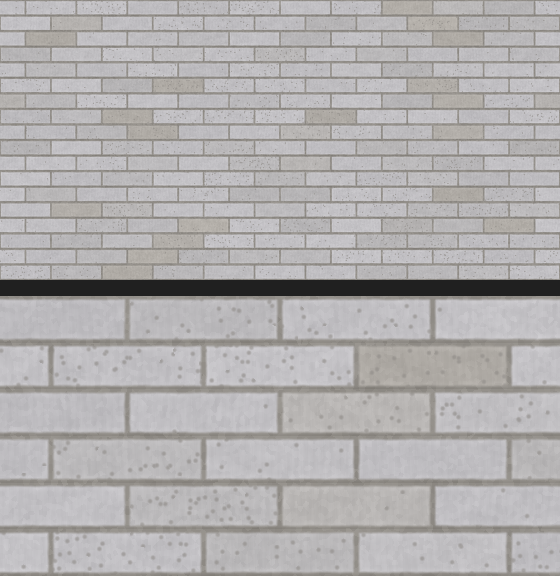
Top: the whole. Bottom: its middle third, enlarged.
A Shadertoy shader for this texture:

```glsl
const vec2 BRICK_COUNT = vec2(11.0, 18.0);
const vec2 CANVAS = vec2(2.0, 1.0);
const vec2 HALF_JOINT = vec2(0.0032, 0.0043);

const vec3 COOL_BRICK = vec3(0.752, 0.746, 0.760);
const vec3 GREY_BRICK = vec3(0.712, 0.705, 0.708);
const vec3 WARM_BRICK = vec3(0.692, 0.675, 0.652);
const vec3 MORTAR = vec3(0.575, 0.560, 0.538);
const vec3 PIT = vec3(0.560, 0.545, 0.530);

float hash(vec2 p, float seed) {
    vec3 q = fract(vec3(p.xyx + seed * 7.31) * vec3(0.1031, 0.1030, 0.0973));
    q += dot(q, q.yzx + 33.33);
    return fract((q.x + q.y) * q.z);
}

// Distance to the nearest scattered point, and that point's random value
vec2 cellular(vec2 p, float seed) {
    vec2 cell = floor(p);
    vec2 nearest = vec2(9.0, 0.0);
    for (int y = -1; y <= 1; y++) {
        for (int x = -1; x <= 1; x++) {
            vec2 id = cell + vec2(x, y);
            vec2 point = id + vec2(hash(id, seed), hash(id, seed + 1.0));
            float d = length(p - point);
            if (d < nearest.x) nearest = vec2(d, hash(id, seed + 2.0));
        }
    }
    return nearest;
}

float layeredSines(vec2 p, float phase) {
    float sum = 0.0;
    float weight = 0.5;
    for (int i = 0; i < 4; i++) {
        sum += weight * sin(p.x + phase + 1.7 * sin(p.y + phase));
        p = mat2(1.5, 1.1, -1.1, 1.5) * p;
        phase += 2.4;
        weight *= 0.6;
    }
    return sum;
}

float boxDistance(vec2 p, vec2 halfSize, float corner) {
    vec2 q = abs(p) - halfSize + corner;
    return length(max(q, 0.0)) + min(max(q.x, q.y), 0.0) - corner;
}

// Base colour of one brick: mostly cool, some grey, a few warm
vec3 brickTint(vec2 id) {
    float kind = hash(id, 3.0);
    vec3 tint = mix(COOL_BRICK, GREY_BRICK, 0.8 * smoothstep(0.45, 0.85, kind));
    tint = mix(tint, WARM_BRICK, smoothstep(0.87, 0.95, kind));
    return tint + 0.032 * (hash(id, 5.0) - 0.5);
}

vec3 brickSurface(vec2 p, vec2 id) {
    float phase = 40.0 * hash(id, 8.0);
    float roughness = hash(id, 11.0);
    vec3 color = brickTint(id);

    // Cloudy wear, vertical brush marks and fine grain
    color += 0.014 * layeredSines(p * vec2(55.0, 90.0), phase);
    color += 0.010 * layeredSines(p * vec2(620.0, 45.0), phase);
    color += 0.030 * (cellular(p * 170.0, 13.0).y - 0.5);

    // Scattered pits, denser on rougher bricks
    vec2 pit = cellular(p * 95.0, 17.0);
    float present = step(1.0 - 0.38 * roughness * roughness, pit.y);
    float hole = 1.0 - smoothstep(0.08, 0.38, pit.x);
    return mix(color, PIT, 0.6 * present * hole);
}

vec3 mortarSurface(vec2 p) {
    float grain = cellular(p * 150.0, 23.0).y - 0.5;
    return MORTAR + 0.05 * grain + 0.018 * layeredSines(p * 24.0, 2.0);
}

void mainImage(out vec4 fragColor, in vec2 fragCoord) {
    vec2 p = fragCoord / iResolution.xy * CANVAS;
    float soft = max(0.0022, 0.7 / iResolution.y);

    // Running bond: every other course shifts by half a brick
    vec2 grid = p / CANVAS * BRICK_COUNT;
    float row = floor(grid.y);
    grid.x += 0.5 * mod(row, 2.0);
    vec2 id = vec2(mod(floor(grid.x), BRICK_COUNT.x), row);

    // Brick outline with slightly uneven edges
    vec2 brickSize = CANVAS / BRICK_COUNT;
    vec2 local = (fract(grid) - 0.5) * brickSize;
    float edge = boxDistance(local, 0.5 * brickSize - HALF_JOINT, 0.0015);
    edge += 0.0005 * layeredSines(p * 130.0, 5.0);
    float coverage = 1.0 - smoothstep(-soft, soft, edge);

    // Worn pale rim and a shaded upper joint below each course
    vec3 brick = brickSurface(p, id);
    brick += 0.018 * smoothstep(-0.008, -0.002, edge);
    vec3 mortar = mortarSurface(p);
    mortar -= 0.035 * smoothstep(0.0, 0.004, -local.y - 0.5 * brickSize.y + HALF_JOINT.y);

    fragColor = vec4(clamp(mix(mortar, brick, coverage), 0.0, 1.0), 1.0);
}
```
